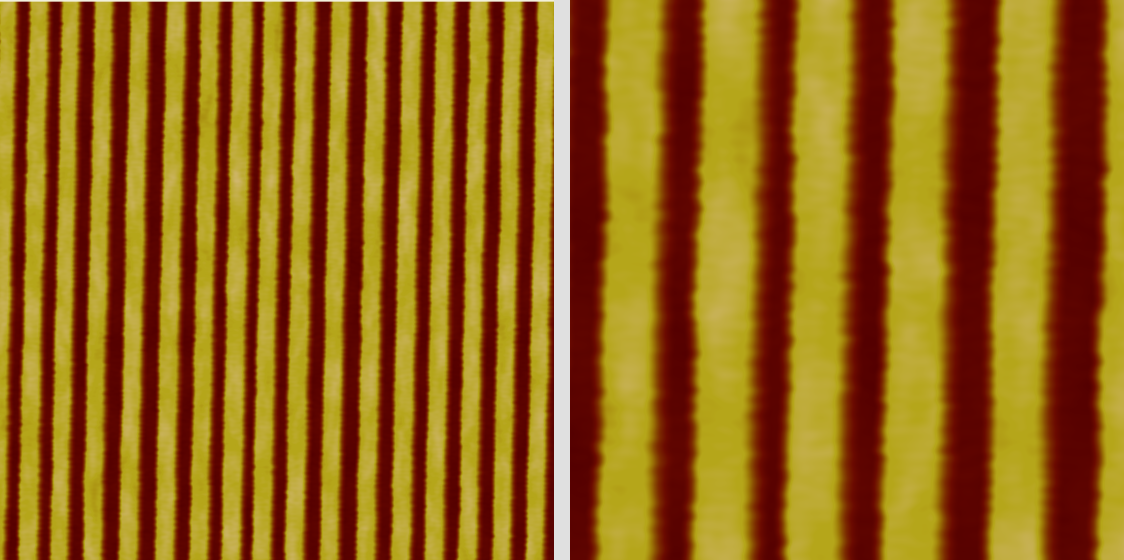
Left: the whole. Right: its middle third, enlarged.
Reproduce this pattern procedurally as a WebGL 2 fragment shader.

```glsl
#version 300 es
precision highp float;
// Slanted yellow ridges over dark red grooves, like a false-colour height scan.

#define REPEATS 16.45       // ridges across the canvas
#define FIRST_RIDGE 0.234   // centre of ridge 0 at the top, in periods
#define SLANT 0.0217        // leftward drift from top to bottom
#define LEFT_EDGE 0.285     // steep flank, in periods from the centre
#define RIGHT_EDGE 0.32     // gentle flank
#define LEFT_SOFT 0.095     // half widths of the two flanks
#define RIGHT_SOFT 0.155
#define WOBBLE 0.055        // slow waviness of the flanks
#define SCAN_ROWS 130.0     // frequency of the scan line jitter
#define SCAN_JITTER 0.045
#define CREST 0.87          // mean height of a ridge top
#define MOTTLE 0.17         // height variation along the crests

uniform vec2 u_resolution;
out vec4 fragColor;

vec2 hashGradient(vec2 cell) {
  vec2 h = vec2(dot(cell, vec2(127.1, 311.7)), dot(cell, vec2(269.5, 183.3)));
  return 2.0 * fract(sin(h) * 43758.5) - 1.0;
}

float gradientNoise(vec2 p) {
  vec2 i = floor(p), f = fract(p);
  vec2 s = f * f * f * (f * (f * 6.0 - 15.0) + 10.0);
  vec2 e = vec2(0.0, 1.0);
  float low = mix(dot(hashGradient(i), f),
                  dot(hashGradient(i + e.yx), f - e.yx), s.x);
  float high = mix(dot(hashGradient(i + e.xy), f - e.xy),
                   dot(hashGradient(i + e.yy), f - e.yy), s.x);
  return mix(low, high, s.y);
}

// Uneven spacing: ridges bunch in slow waves that fade to the right.
float spacingOffset(float k) {
  float wave = -0.065 - 0.087 * cos(6.2832 * (k - 2.6) / 6.4);
  return wave * (1.0 - smoothstep(10.0, 14.0, k));
}

// Height of ridge k at distance d (in periods) from its centre line.
float ridgeHeight(float k, float d, float y) {
  float lane = k * 5.37 + 0.31;
  float row = SCAN_JITTER * gradientNoise(vec2(lane, y * SCAN_ROWS));
  float leftWave = gradientNoise(vec2(lane, y * 9.0))
                 + 0.5 * gradientNoise(vec2(lane + 40.0, y * 34.0));
  float rightWave = gradientNoise(vec2(lane + 80.0, y * 8.0))
                  + 0.4 * gradientNoise(vec2(lane + 120.0, y * 30.0));
  float widen = 0.05 * gradientNoise(vec2(lane, 7.4));
  float left = -LEFT_EDGE - widen + WOBBLE * leftWave + row;
  float right = RIGHT_EDGE + widen + WOBBLE * rightWave + row;
  float rise = smoothstep(left - LEFT_SOFT, left + LEFT_SOFT, d);
  float fall = 1.0 - smoothstep(right - RIGHT_SOFT, right + RIGHT_SOFT, d);
  float mottle = gradientNoise(vec2(lane + d * 1.5, y * 11.0))
               + 0.6 * gradientNoise(vec2(lane + d * 4.0, y * 32.0));
  float dome = 0.04 - 0.7 * d * d;
  return rise * fall * (CREST + dome + MOTTLE * mottle);
}

// Height to colour: dark red, rust, brown, olive, yellow, pale sand.
vec3 heightColor(float h) {
  vec3 c = vec3(0.33, 0.0, 0.0);
  c = mix(c, vec3(0.42, 0.04, 0.0), clamp(h / 0.2, 0.0, 1.0));
  c = mix(c, vec3(0.48, 0.16, 0.0), clamp((h - 0.2) / 0.18, 0.0, 1.0));
  c = mix(c, vec3(0.54, 0.31, 0.01), clamp((h - 0.38) / 0.16, 0.0, 1.0));
  c = mix(c, vec3(0.62, 0.48, 0.03), clamp((h - 0.54) / 0.15, 0.0, 1.0));
  c = mix(c, vec3(0.71, 0.65, 0.10), clamp((h - 0.69) / 0.15, 0.0, 1.0));
  c = mix(c, vec3(0.79, 0.70, 0.36), clamp((h - 0.86) / 0.14, 0.0, 1.0));
  return mix(c, vec3(0.88, 0.76, 0.60), clamp((h - 1.0) / 0.15, 0.0, 1.0));
}

void main() {
  vec2 uv = gl_FragCoord.xy / u_resolution;
  float t = (uv.x + SLANT * (1.0 - uv.y)) * REPEATS - FIRST_RIDGE;

  // Highest of the neighbouring ridges
  float nearest = floor(t + 0.5);
  float height = 0.0;
  for (int i = -1; i <= 1; i++) {
    float k = nearest + float(i);
    height = max(height, ridgeHeight(k, t - k - spacingOffset(k), uv.y));
  }

  // Groove unevenness and fine scan grain
  float groove = 0.05 + 0.10 * gradientNoise(uv * vec2(30.0, 14.0));
  height += groove * (1.0 - smoothstep(0.0, 0.5, height));
  height += 0.05 * gradientNoise(uv * vec2(70.0, 150.0));
  vec3 color = heightColor(max(height, 0.0));

  // Pale rim along the top
  float rim = smoothstep(0.9955, 0.9985, uv.y);
  fragColor = vec4(mix(color, vec3(0.95, 0.94, 0.86), rim), 1.0);
}
```
